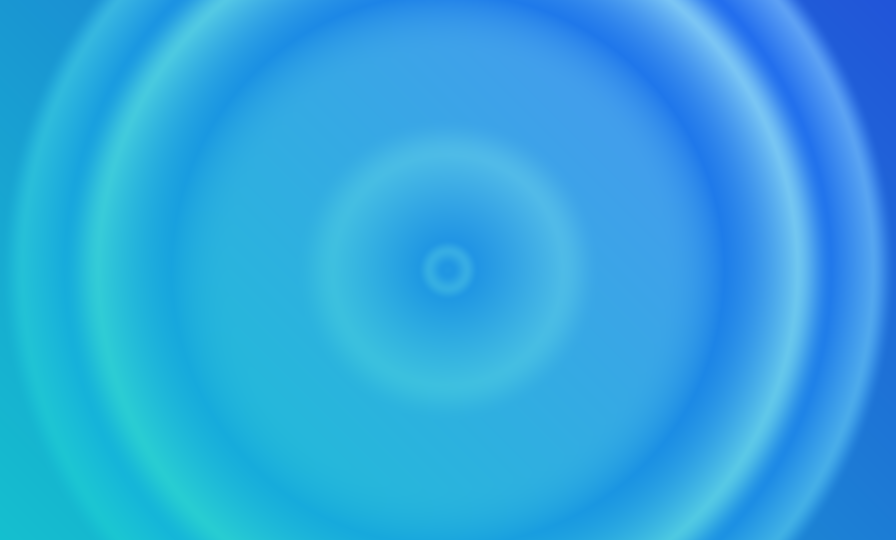
Reproduce this background procedurally as a WebGL 1 fragment shader.

```glsl
precision highp float;
// Soft concentric ripples over a diagonal teal-to-blue gradient.
// A radial profile of linear ramps blends a shadow gradient into a
// brighter one, giving creased rings around a small central halo.

uniform vec2 u_resolution;

const vec3 SHADE_TEAL = vec3(0.08, 0.75, 0.81);
const vec3 SHADE_BLUE = vec3(0.13, 0.33, 0.85);
const vec3 LIGHT_TEAL = vec3(0.08, 0.81, 0.79);
const vec3 LIGHT_BLUE = vec3(0.56, 0.77, 0.99);
const vec3 DISC_TINT = vec3(-0.02, 0.01, 0.06);

float ramp(float start, float end, float x) {
  return clamp((x - start) / (end - start), 0.0, 1.0);
}

// Triangular crest rising from start to peak and falling to end.
float crest(float start, float peak, float end, float x) {
  return ramp(start, peak, x) - ramp(peak, end, x);
}

// Small halo and the broad glow around it, settling on a plateau.
float innerGlow(float r) {
  float core = 0.08 * (1.0 - ramp(0.0, 0.03, r));
  float halo = 0.42 * smoothstep(0.0, 1.0, crest(0.01, 0.042, 0.068, r));
  float rise = 0.68 * ramp(0.05, 0.255, r);
  float fall = 0.30 * smoothstep(0.255, 0.34, r);
  return 0.12 + core + halo + rise - fall;
}

// Plateau edge followed by two bright rings, ending at the disc rim.
float outerRings(float r) {
  float edge = ramp(0.48, 0.617, r);
  float swell = ramp(0.617, 0.78, r);
  float light = -0.42 * edge * edge;
  light += 0.92 * mix(swell, swell * swell, 0.5);
  light -= 0.90 * smoothstep(0.775, 0.857, r);
  light += 0.55 * ramp(0.857, 0.95, r);
  light -= 0.65 * smoothstep(0.945, 1.0, r);
  return light;
}

void main() {
  // Radius is one at the left and right sides of the canvas.
  vec2 p = gl_FragCoord.xy;
  float radius = length(p - 0.5 * u_resolution) / (0.5 * u_resolution.x);
  float diagonal = (p.x + p.y) / (u_resolution.x + u_resolution.y);

  // Shadow and light gradients share the same diagonal.
  vec3 shade = mix(SHADE_TEAL, SHADE_BLUE, diagonal);
  vec3 light = mix(LIGHT_TEAL, LIGHT_BLUE, diagonal);

  // The disc is slightly bluer than its surroundings.
  float disc = 1.0 - smoothstep(0.94, 1.0, radius);
  shade += DISC_TINT * disc * (0.5 + diagonal);

  float amount = clamp(innerGlow(radius) + outerRings(radius), 0.0, 1.0);
  gl_FragColor = vec4(mix(shade, light, amount), 1.0);
}
```
